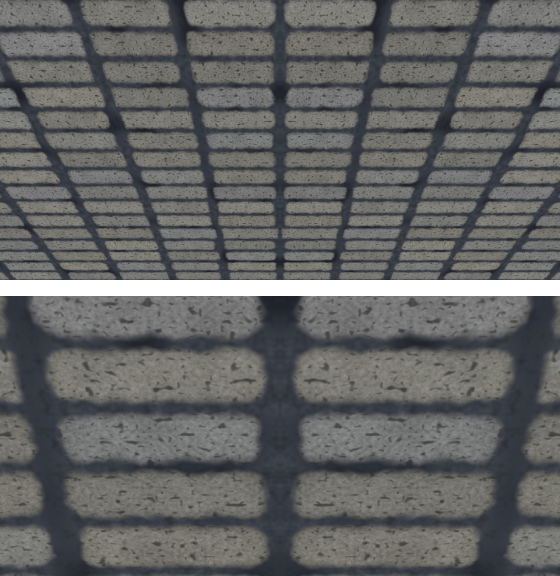
Top: the whole. Bottom: its middle third, enlarged.
Reproduce this texture procedurally as a WebGL 1 fragment shader.

```glsl
precision highp float;
// Stack-bonded stone pavers on a receding plane, mirrored about the middle.
// A perspective divide gives (column, row); each cell is a worn rounded box
// with pits and grain from gradient noise, set in dark blue-grey mortar.

uniform vec2 u_resolution;

#define HORIZON 1.0417              // horizon distance below the lower edge
#define COLUMN_SCALE 10.965         // columns across at unit depth
#define ROW_SCALE 33.66             // rows per unit of inverse depth
#define ROW_OFFSET 17.375
#define ASPECT 3.4                  // paver width over height
#define JOINT vec2(0.215, 0.095)    // half widths of the joints
#define EDGE_WEAR 0.075
#define EDGE_SOFT 0.065
#define PIT_DEPTH 0.42
#define STONE vec3(0.482, 0.480, 0.463)
#define MORTAR vec3(0.215, 0.232, 0.265)
#define MORTAR_DARK vec3(0.115, 0.125, 0.155)

float hash(vec2 p) {
  vec3 q = fract(vec3(p.xyx) * 0.1031);
  q += dot(q, q.yzx + 33.33);
  return fract((q.x + q.y) * q.z);
}

vec2 gradient(vec2 cell) {
  float angle = 6.28318 * hash(cell + 71.0);
  return vec2(cos(angle), sin(angle));
}

// Gradient noise, about -0.7 to 0.7
float noise(vec2 p) {
  vec2 i = floor(p), f = fract(p);
  vec2 w = f * f * f * (f * (f * 6.0 - 15.0) + 10.0);
  vec2 e = vec2(1.0, 0.0);
  float low = mix(dot(gradient(i), f), dot(gradient(i + e.xy), f - e.xy), w.x);
  float high = mix(dot(gradient(i + e.yx), f - e.yx),
                   dot(gradient(i + e.xx), f - e.xx), w.x);
  return mix(low, high, w.y);
}

float roundedBox(vec2 p, vec2 halfSize, float radius) {
  vec2 q = abs(p) - halfSize + radius;
  return length(max(q, 0.0)) + min(max(q.x, q.y), 0.0) - radius;
}

// Signed distance to the worn outline of the paver in this cell
float paverDistance(vec2 grid, vec2 surface, vec2 cell) {
  vec2 local = (fract(grid) - 0.5) * vec2(ASPECT, 1.0);
  float sizeJitter = hash(cell + 5.0) - 0.5;
  local.x -= 0.13 * (hash(cell + 11.0) - 0.5);
  local.y -= 0.03 * (hash(cell + 17.0) - 0.5);
  vec2 halfSize = 0.5 * vec2(ASPECT, 1.0) - JOINT + vec2(0.12, 0.02) * sizeJitter;
  float radius = mix(0.09, 0.33, hash(cell + 23.0));
  float wear = noise(surface * 2.3) + 0.6 * noise(surface * 6.1 + 9.0);
  return roundedBox(local, halfSize, radius) + EDGE_WEAR * wear;
}

vec3 stoneColor(vec2 surface, vec2 cell, float dist) {
  float cloud = noise(surface * 1.7 + 31.0) + 0.5 * noise(surface * 4.3);
  float grain = noise(surface * vec2(13.0, 15.0) + 3.0)
              + 0.7 * noise(surface * vec2(25.0, 29.0));
  float pits = smoothstep(0.27, 0.52, noise(surface * vec2(5.5, 8.0) + 47.0))
             + 0.7 * smoothstep(0.25, 0.5, noise(surface * vec2(11.0, 15.0) + 83.0));
  float tone = 1.0 + 0.12 * (hash(cell + 37.0) - 0.5) + 0.10 * cloud + 0.16 * grain;
  tone *= 1.0 - PIT_DEPTH * min(pits, 1.0);
  tone *= mix(1.0, 0.86, smoothstep(-0.16, 0.0, dist));
  vec3 tint = mix(vec3(0.98, 0.99, 1.03), vec3(1.02, 1.01, 0.97), hash(cell + 43.0));
  return STONE * tint * tone;
}

vec3 mortarColor(vec2 surface) {
  float stain = noise(surface * vec2(0.8, 0.65) + 13.0);
  float rough = noise(surface * vec2(5.0, 4.0)) + 0.6 * noise(surface * 13.0);
  vec3 color = mix(MORTAR, MORTAR_DARK, smoothstep(0.05, 0.55, stain + 0.25 * rough));
  return color * (1.0 + 0.28 * rough);
}

vec3 paving(vec2 uv) {
  // Perspective divide and mirror
  float depth = HORIZON + uv.y;
  vec2 grid = vec2(abs(uv.x - 0.5) * COLUMN_SCALE, ROW_SCALE) / depth;
  grid.y -= ROW_OFFSET;
  vec2 cell = floor(grid);
  vec2 surface = grid * vec2(ASPECT, 1.0);

  float dist = paverDistance(grid, surface, cell);
  float cover = smoothstep(EDGE_SOFT, -EDGE_SOFT, dist);
  return mix(mortarColor(surface), stoneColor(surface, cell, dist), cover);
}

void main() {
  // Average a 2 by 3 grid of samples; far rows are compressed vertically
  vec3 color = vec3(0.0);
  for (int j = 0; j < 3; j++) {
    for (int i = 0; i < 2; i++) {
      vec2 offset = (vec2(float(i), float(j)) + 0.5) / vec2(2.0, 3.0) - 0.5;
      color += paving((gl_FragCoord.xy + offset) / u_resolution);
    }
  }
  gl_FragColor = vec4(color / 6.0, 1.0);
}
```
